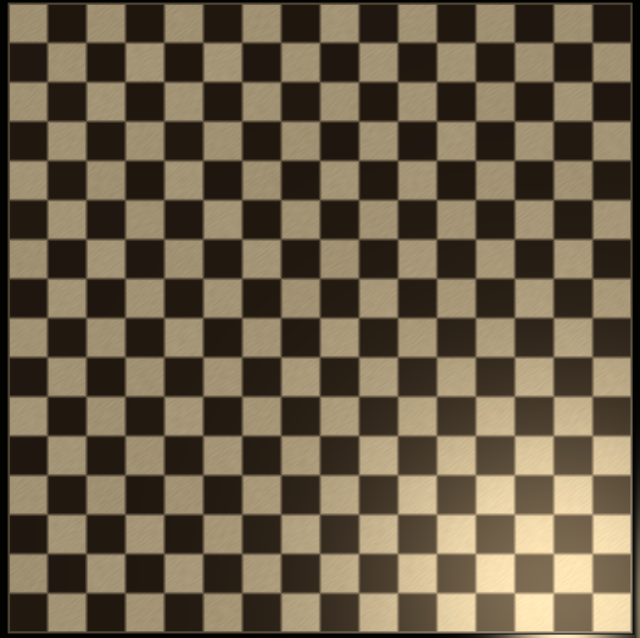
Reproduce this pattern procedurally as a Shadertoy shader.

```glsl
float hash(vec2 p) {
    p = fract(p * vec2(0.1031, 0.1137));
    p += dot(p, p.yx + 33.3);
    return fract((p.x + p.y) * p.x * 7.31);
}

vec2 gradient(vec2 cell) {
    float angle = 6.2832 * hash(cell);
    return vec2(cos(angle), sin(angle));
}

float gradientNoise(vec2 p) {
    vec2 i = floor(p), f = fract(p);
    vec2 u = f * f * f * (f * (f * 6.0 - 15.0) + 10.0);
    vec2 e = vec2(1.0, 0.0);
    float low = mix(dot(gradient(i), f), dot(gradient(i + e), f - e), u.x);
    float high = mix(dot(gradient(i + e.yx), f - e.yx), dot(gradient(i + 1.0), f - 1.0), u.x);
    return mix(low, high, u.y);
}

// Signed distance inside a box, in canvas units
float boxDistance(vec2 p, vec2 lo, vec2 hi) {
    vec2 d = max(lo - p, p - hi);
    return length(max(d, 0.0)) + min(max(d.x, d.y), 0.0);
}

void mainImage(out vec4 fragColor, in vec2 fragCoord) {
    vec2 uv = fragCoord / iResolution.xy;
    float pixel = 1.0 / iResolution.y;
    vec2 lo = vec2(0.0135, 0.0085), hi = vec2(0.987, 0.9945);

    // Sixteen squares each way, alternating from a dark lower left corner
    vec2 board = (uv - lo) / (hi - lo) * 16.0;
    float blur = max(16.0 * pixel, 0.03);
    vec2 wave = abs(mod(board - 0.5, 2.0) - 1.0) - 0.5;
    vec2 parity = clamp(wave / blur * 2.0, -1.0, 1.0);
    float light = 0.5 - 0.5 * parity.x * parity.y;

    // Slanted fine grain and a slight tone shift per square
    vec2 slant = mat2(0.8, -0.6, 0.6, 0.8) * uv;
    float grain = gradientNoise(slant * vec2(60.0, 330.0));
    float tone = hash(floor(board) + 5.0) - 0.5;
    vec3 darkWood = vec3(0.125, 0.092, 0.060) + 0.008 * tone;
    vec3 paleWood = vec3(0.635, 0.575, 0.455) + 0.022 * tone + 0.035 * grain;
    vec3 color = mix(darkWood, paleWood, light);

    // Thin seams between squares
    vec2 toSeam = 0.5 - abs(fract(board) - 0.5);
    float seam = 1.0 - smoothstep(0.01, 0.025 + blur, min(toSeam.x, toSeam.y));
    color = mix(color, vec3(0.36, 0.31, 0.24), 0.65 * seam);

    // Lamp reflection near the lower right
    vec2 toLamp = uv - vec2(0.87, 0.075);
    float lamp = exp(-dot(toLamp, toLamp) / 0.085);
    float haze = 0.04 * smoothstep(0.9, 0.2, length(toLamp));
    color += vec3(0.36, 0.325, 0.26) * (lamp + haze);

    // Black frame whose lower and right bevels catch the lamp
    float edge = boxDistance(uv, lo, hi);
    float bottomShine = smoothstep(0.003, 0.0, uv.y - 0.004) * exp(-pow((uv.x - 0.88) / 0.09, 2.0));
    float rightShine = smoothstep(0.987, 1.0, uv.x) * exp(-pow((uv.y - 0.04) / 0.17, 2.0));
    vec3 frame = vec3(0.008, 0.007, 0.005) + vec3(1.0, 0.92, 0.75) * max(bottomShine, 0.5 * rightShine);
    color = mix(color, frame, smoothstep(-0.5 * pixel, 0.5 * pixel, edge));

    // Worn tan rim around the playing field
    float rim = 1.0 - smoothstep(0.0005, 0.0012 + pixel, abs(edge));
    color = mix(color, vec3(0.34, 0.30, 0.23) + 0.3 * lamp, 0.75 * rim);

    fragColor = vec4(clamp(color, 0.0, 1.0), 1.0);
}
```
